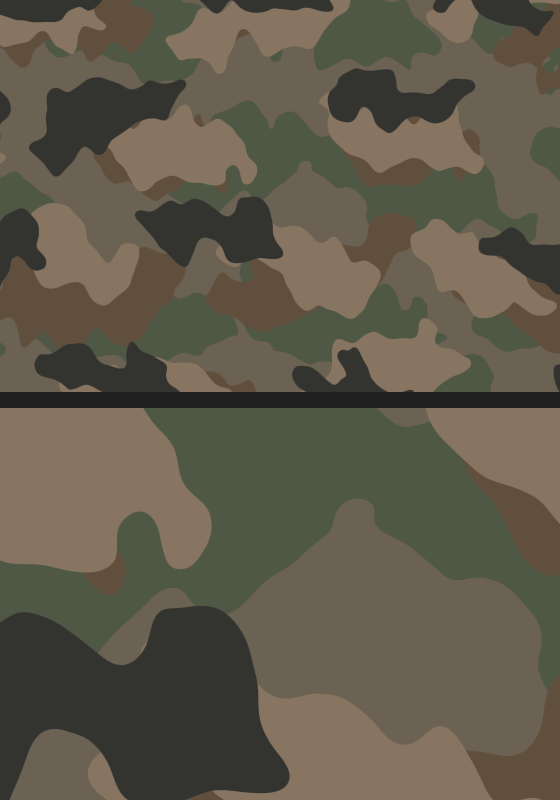
Top: the whole. Bottom: its middle third, enlarged.
Write a Shadertoy shader that draws this pattern.

```glsl
const vec3 GREY  = vec3(0.42, 0.385, 0.325);
const vec3 GREEN = vec3(0.31, 0.34, 0.27);
const vec3 BROWN = vec3(0.38, 0.31, 0.24);
const vec3 TAN   = vec3(0.53, 0.46, 0.38);
const vec3 BLACK = vec3(0.20, 0.20, 0.19);

vec3 hash3(vec2 p) {
    vec3 q = fract(p.xyx * vec3(0.1031, 0.1030, 0.0973));
    q += dot(q, q.yxz + 33.33);
    return fract((q.xxy + q.yzz) * q.zyx);
}

float cornerSlope(vec2 cell, vec2 offset) {
    float angle = 6.2832 * hash3(cell).x;
    return dot(vec2(cos(angle), sin(angle)), offset);
}

// Gradient noise with quintic fade
float noise(vec2 p) {
    vec2 i = floor(p), f = p - i;
    vec2 u = f * f * f * (f * (f * 6.0 - 15.0) + 10.0);
    vec2 e = vec2(1.0, 0.0);
    return mix(mix(cornerSlope(i, f), cornerSlope(i + e.xy, f - e.xy), u.x),
               mix(cornerSlope(i + e.yx, f - e.yx), cornerSlope(i + e.xx, f - e.xx), u.x), u.y);
}

vec2 noise2(vec2 p) {
    return vec2(noise(p), noise(p + vec2(37.4, 91.7)));
}

// Broad bends, then lobes along the edges, then small notches
vec2 warp(vec2 p) {
    vec2 bend = vec2(0.11, 0.08) * noise2(p * 3.8);
    vec2 lobes = vec2(0.085 * noise(p * vec2(6.0, 11.0) + 50.0),
                      0.105 * noise(p * vec2(11.5, 7.0) + 150.0));
    return p + bend + lobes + 0.016 * noise2(p * 20.0 + 250.0);
}

float smoothMin(float a, float b, float k) {
    float h = max(k - abs(a - b), 0.0) / k;
    return min(a, b) - 0.25 * k * h * h;
}

// Staggered field of tilted ellipses, bent into lobes; negative inside
float blobField(vec2 p, float seed, float coverage) {
    vec2 cellSize = vec2(0.62, 0.34);
    vec2 radii = sqrt(coverage * cellSize.x * cellSize.y / 3.1416) * vec2(1.62, 0.617);
    vec2 q = warp(p + seed * vec2(3.17, 5.39)) / cellSize;
    float d = 10.0;
    for (int j = -1; j <= 1; j++)
    for (int i = -1; i <= 1; i++) {
        float row = floor(q.y) + float(j);
        float shift = 0.5 * mod(row, 2.0);
        vec2 cell = vec2(floor(q.x - shift) + float(i), row);
        vec3 rnd = hash3(cell + seed * 17.0);
        vec2 centre = cell + vec2(0.5 + shift, 0.5) + 0.36 * (rnd.xy - 0.5);
        float tilt = 0.9 * (rnd.z - 0.5);
        float size = 0.85 + 0.3 * fract(rnd.z * 7.3 + rnd.x);
        vec2 v = (q - centre) * cellSize;
        v = mat2(cos(tilt), -sin(tilt), sin(tilt), cos(tilt)) * v;
        d = smoothMin(d, length(v / (radii * size)) - 1.0, 0.25);
    }
    return d;
}

// Lay one colour over the ones below with a smoothed edge
vec3 paint(vec3 below, vec3 colour, vec2 p, float seed, float coverage) {
    float d = blobField(p, seed, coverage);
    float edge = max(fwidth(d), 1e-5) * 0.65;
    return mix(colour, below, smoothstep(-edge, edge, d));
}

void mainImage(out vec4 fragColor, in vec2 fragCoord) {
    vec2 p = fragCoord / iResolution.y;
    vec3 colour = GREY;
    colour = paint(colour, GREEN, p, 1.0, 0.44);
    colour = paint(colour, BROWN, p, 2.0, 0.30);
    colour = paint(colour, TAN,   p, 3.0, 0.27);
    colour = paint(colour, BLACK, p, 4.0, 0.19);
    fragColor = vec4(colour, 1.0);
}
```
